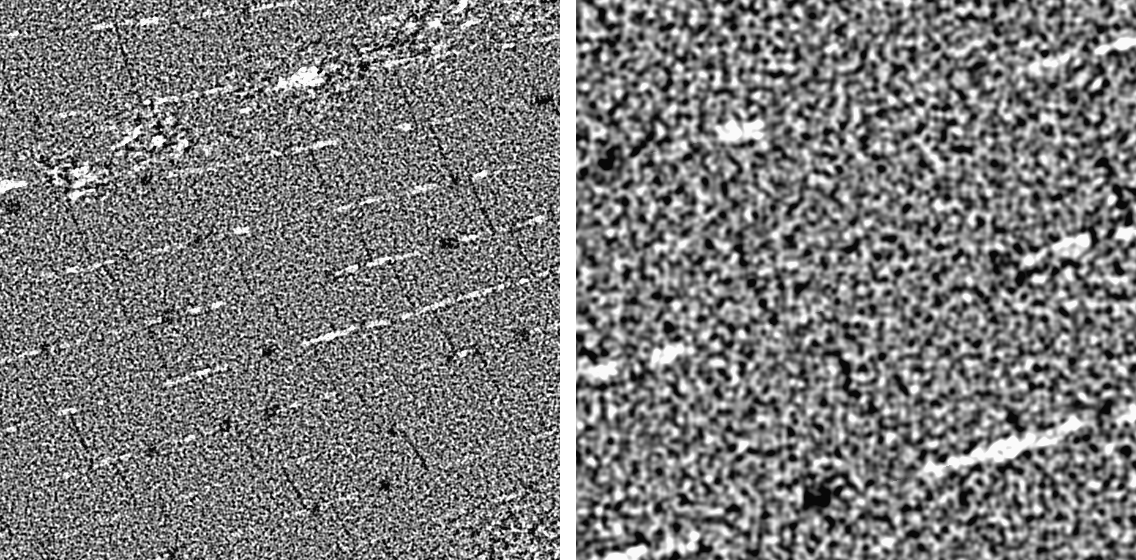
Left, the full canvas; right, a detail of the centre.
Give the GLSL for this texture, as a Shadertoy shader.

```glsl
// Grainy grey relief of a slanted brick wall: bright broken bed joints, dark cross joints, a crumbled band.

const float MID_GREY = 0.475;
const float BRICK_LENGTH = 0.216;

// Integer hash: two values in -1..1 per lattice cell.
vec2 hash2(vec2 cell) {
    uvec2 v = uvec2(ivec2(floor(cell))) * 1664525u + 1013904223u;
    v.x += v.y * 1664525u;
    v.y += v.x * 1664525u;
    v ^= v >> 16u;
    v.x += v.y * 1664525u;
    v.y += v.x * 1664525u;
    v ^= v >> 16u;
    return vec2(v & 65535u) / 32767.5 - 1.0;
}

float cornerSlope(vec2 cell, vec2 f, vec2 corner) {
    return dot(hash2(cell + corner), f - corner);
}

// Gradient noise, zero mean.
float noise(vec2 p) {
    vec2 i = floor(p), f = p - i;
    vec2 w = f * f * f * (f * (f * 6.0 - 15.0) + 10.0);
    float low = mix(cornerSlope(i, f, vec2(0, 0)), cornerSlope(i, f, vec2(1, 0)), w.x);
    float high = mix(cornerSlope(i, f, vec2(0, 1)), cornerSlope(i, f, vec2(1, 1)), w.x);
    return mix(low, high, w.y);
}

float bell(float d, float width) {
    return exp(-d * d / (width * width));
}

// Course coordinate (x) and local course height (y); courses fan out to the left.
vec2 courseAt(vec2 q) {
    float top = mix(0.224, 0.065, q.x);
    float pitch = mix(0.1536, 0.1094, q.x);
    float squeeze = mix(0.0043, 0.0013, q.x);
    float root = sqrt(max(pitch * pitch - 4.0 * squeeze * (q.y - top), 1e-5));
    return vec2((pitch - root) / (2.0 * squeeze), root);
}

// Bright ragged mortar with dark flanks and dark pits.
float bedJoint(float x, vec2 course) {
    float row = floor(course.x + 0.5);
    float d = (course.x - row) * course.y * 0.97;
    d += 0.006 * noise(vec2(x * 28.0, row * 5.37));
    float presence = smoothstep(-0.22, 0.2, noise(vec2(x * 13.0, row * 7.31 + 0.4)));
    presence *= mix(1.0, 0.5, smoothstep(4.3, 6.0, row));
    float width = 0.0036 + 0.005 * noise(vec2(x * 45.0, row * 3.73));
    float stroke = 1.0 - smoothstep(width - 0.0015, width + 0.0025, abs(d));
    float breaks = smoothstep(-0.25, 0.1, noise(vec2(x * 60.0, row * 9.17)));
    float flank = bell(abs(d) - 0.008, 0.003);
    float pit = smoothstep(0.2, 0.38, noise(vec2(x * 24.0, row * 2.39 + 0.3))) * bell(d, 0.008);
    return presence * (0.62 * stroke * breaks - 0.13 * flank) - 0.6 * pit;
}

// Thin dark line between bricks, shifted from course to course.
float crossJoint(float x, vec2 course) {
    float row = floor(course.x), rise = course.x - row;
    float start = 0.052 + 0.065 * row + 0.0017 * row * row + 0.0456 * rise;
    float along = (x - start) / BRICK_LENGTH;
    float brick = floor(along + 0.5);
    float d = (along - brick) * BRICK_LENGTH * 0.93;
    d += 0.003 * noise(vec2(course.x * 5.0, brick * 3.3));
    float depth = mix(0.2, 0.42, 0.5 + 0.5 * hash2(vec2(brick, row)).x);
    float wear = smoothstep(-0.35, 0.0, noise(vec2(course.x * 7.0, brick * 4.7)));
    return depth * wear * (0.25 * bell(abs(d) - 0.006, 0.002) - bell(d, 0.0028));
}

// Coarse rubble with white lumps, strongest along the crumbled band.
float rubble(vec2 q) {
    float offset = q.y - 0.352 + 0.386 * q.x;
    float patchy = smoothstep(-0.3, 0.25, noise(q * 8.0 + 3.7));
    float band = bell(offset, 0.075) * patchy;
    float corner = bell(length((q - vec2(0.95, 1.0)) * vec2(0.75, 1.2)), 0.12);
    vec2 s = vec2(q.x, q.y + 0.27 * q.x);
    float coarse = noise(s * vec2(55.0, 80.0)) + 0.7 * noise(s * vec2(95.0, 125.0));
    float lumps = smoothstep(0.2, 0.32, noise(s * vec2(22.0, 42.0) + 8.3));
    vec2 chip = (q - vec2(0.553, 0.14)) * vec2(1.0, 1.35);
    float edge = length(chip) + 0.022 * noise(q * 55.0);
    float bigChip = 1.0 - smoothstep(0.023, 0.028, edge);
    return 1.25 * (band + corner) * coarse
         + 0.65 * lumps * bell(offset, 0.05) + 0.6 * bigChip;
}

// Fine surface grain in two rotated layers.
float grain(vec2 q) {
    vec2 turned = mat2(0.8, 0.6, -0.6, 0.8) * q;
    return 0.85 * noise(q * 205.0) + 0.85 * noise(turned * 145.0 + 17.3);
}

void mainImage(out vec4 fragColor, in vec2 fragCoord) {
    vec2 q = fragCoord / iResolution.xy;
    q.y = 1.0 - q.y;
    vec2 course = courseAt(q + vec2(0.0, 0.004 * noise(q * 9.0)));

    float grey = MID_GREY + 1.12 * grain(q);
    grey += bedJoint(q.x, course) + crossJoint(q.x, course) + rubble(q);
    fragColor = vec4(vec3(clamp(grey, 0.03, 0.98)), 1.0);
}
```
